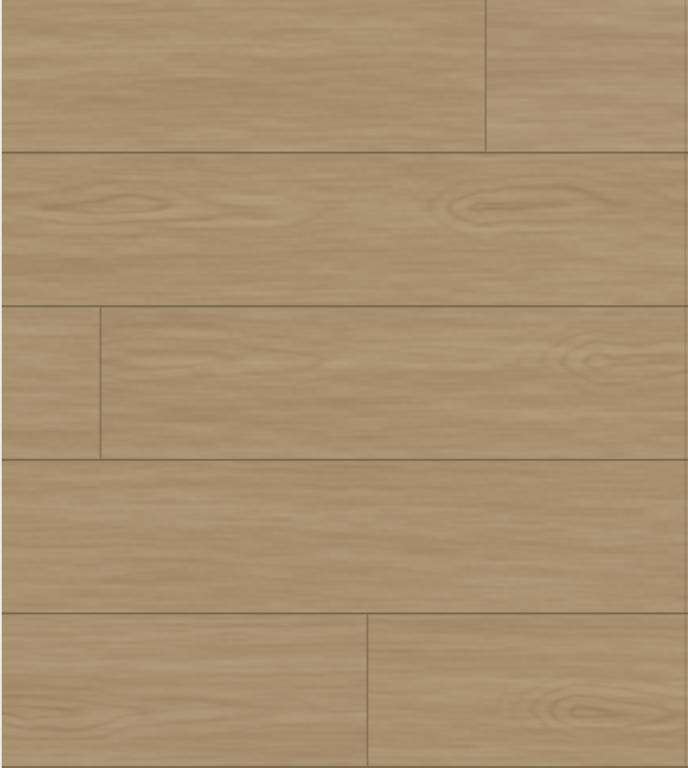
Reproduce this texture procedurally as a WebGL 1 fragment shader.

```glsl
precision highp float;
// Oak plank floor: five equal rows of long boards with staggered end joints.
// Stretched noise gives the grain, skewed oval rings give the cathedral
// figure, and thin soft grooves separate the boards.

uniform vec2 u_resolution;

#define ROWS 5.0
#define SEAM_OFFSET 0.0012
#define SEAM_WIDTH 0.0028
#define GRAIN 1.0
#define FIGURE 0.72
#define RING_FREQ 430.0
#define LIGHT_OAK vec3(0.686, 0.596, 0.464)
#define DARK_OAK vec3(0.614, 0.516, 0.386)
#define GROOVE vec3(0.440, 0.375, 0.270)
#define MARGIN vec3(0.950, 0.940, 0.920)
#define JOINTS vec3(0.534, 0.146, 0.706)

float hash(vec2 p) {
  return fract(sin(dot(p, vec2(127.1, 311.7))) * 4375.85);
}

float noise(vec2 p) {
  vec2 i = floor(p), f = fract(p);
  f = f * f * (3.0 - 2.0 * f);
  return mix(mix(hash(i), hash(i + vec2(1.0, 0.0)), f.x),
             mix(hash(i + vec2(0.0, 1.0)), hash(i + 1.0), f.x), f.y);
}

// End joint of a row, as a share of the width; odd rows have none in view.
float jointOf(float row) {
  if (mod(row, 2.0) > 0.5) return 2.0;
  return row < 1.0 ? JOINTS.x : (row < 3.0 ? JOINTS.y : JOINTS.z);
}

// Fine fibres and broad streaks running along the board, around zero.
float grain(vec2 p, float seed) {
  p.y += 0.002 * sin(p.x * 6.0 + seed) + 0.0006 * sin(p.x * 17.0 + seed * 2.3);
  vec2 q = p + vec2(seed * 3.7, seed * 1.3);
  float g = 0.34 * (noise(q * vec2(1.6, 30.0)) - 0.5);
  g += 0.36 * (noise(q * vec2(3.2, 90.0)) - 0.5);
  g += 0.40 * (noise(q * vec2(9.0, 185.0)) - 0.5);
  g += 0.34 * (noise(q * vec2(28.0, 250.0)) - 0.5);
  g += 0.16 * (noise(q * vec2(120.0, 250.0)) - 0.5);
  return g;
}

// Pointed oval rings around two hearts per row, kept within their board.
float figure(vec2 p, float row, float joint, float aspect) {
  float strength = abs(row - 1.0) < 0.5 ? 0.0 : (row > 3.5 ? 0.2 : 1.0);
  float axis = (row + (row < 0.5 ? 0.36 : 0.65)) / ROWS + SEAM_OFFSET;
  float warp = 0.012 * (noise(p * vec2(11.0, 38.0)) - 0.5)
             + 0.005 * (noise(p * vec2(30.0, 80.0)) - 0.5);
  float sum = 0.0;
  for (int i = 0; i < 2; i++) {
    float k = float(i);
    // Hearts drift along an arc from row to row.
    float heart = mix(0.04 + row * (0.217 - 0.0633 * row),
                      0.84 + row * (0.138 - 0.0617 * row), k);
    vec2 d = p - vec2(heart * aspect, axis);
    d.y += 0.003 * sin(d.x * 19.0 + row);
    float stretch = d.x < 0.0 ? mix(6.0, 1.8, k) : mix(8.5, 7.5, k);
    vec2 e = pow(abs(vec2(d.x / stretch, d.y)) + 0.0001, vec2(1.4));
    float r = pow(e.x + e.y, 1.0 / 1.4) + warp;
    float ring = pow(0.5 + 0.5 * sin(r * RING_FREQ + row), 2.5);
    float inside = step(0.0, (heart - joint) * (p.x / aspect - joint));
    float fade = exp(-r * r / 0.0016) * (0.45 + 0.7 * noise(p * vec2(8.0, 28.0)));
    sum += inside * fade * (ring - 0.15);
  }
  return sum * strength;
}

// Soft groove of the given width at distance d.
float groove(float d, float width, float px) {
  return 1.0 - smoothstep(0.0, 0.5 * width + px, abs(d));
}

void main() {
  float px = 1.0 / u_resolution.y;
  float aspect = u_resolution.x * px;
  vec2 uv = gl_FragCoord.xy / u_resolution;
  vec2 p = vec2(uv.x * aspect, uv.y);

  // Board under this point.
  float level = (p.y - SEAM_OFFSET) * ROWS;
  float row = max(floor(level), 0.0);
  float joint = jointOf(row);
  float seed = row * 2.0 + step(joint, uv.x) + 1.0;

  // Wood tone, with a slight shift from board to board.
  float tone = 0.72 + GRAIN * grain(p, seed);
  tone += 0.12 * (hash(vec2(seed, 4.0)) - 0.5);
  tone += 0.16 * (noise(p * vec2(3.0, 9.0) + seed) - 0.5);
  tone -= FIGURE * figure(p, row, joint, aspect);
  vec3 color = mix(DARK_OAK, LIGHT_OAK, tone);
  color.b -= 0.008 * (hash(vec2(seed, 9.0)) - 0.5);

  // Long seams below the top edge, then end joints.
  float seam = (level - floor(level + 0.5)) / ROWS;
  float butt = (uv.x - joint) * aspect;
  float cut = max(0.85 * groove(seam, SEAM_WIDTH, px) * step(uv.y, 0.99),
                  0.62 * groove(butt, SEAM_WIDTH * 0.8, px));
  color = mix(color, GROOVE, cut);

  // Pale strip on the left, faint edge line on the right.
  color = mix(color, GROOVE, 0.3 * groove((uv.x - 0.996) * aspect, 0.002, px));
  color = mix(MARGIN, color, smoothstep(0.0025 - px, 0.0025 + px, uv.x));

  gl_FragColor = vec4(color, 1.0);
}
```
